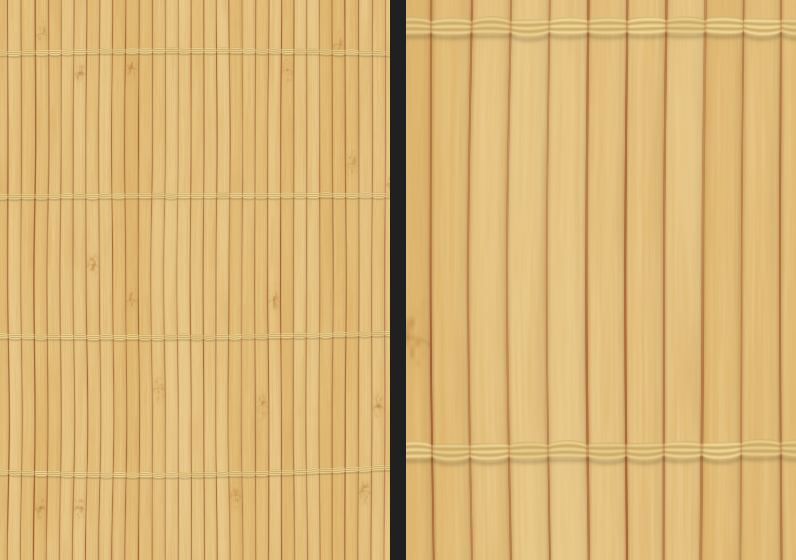
Left, the full canvas; right, a detail of the centre.
Reproduce this texture procedurally as a Shadertoy shader.

```glsl
const float SLATS = 30.07;          // slats across the canvas
const float SLAT_SHIFT = 0.676;     // position of the first seam, in slats
const float SEAM_LEAN = 0.22;       // drift of the seams, in slats
const float SEAM_HALF = 0.034;      // half width of a seam, in slats
const float SEAM_HALO = 0.12;       // soft shadow beside a seam, in slats
const int ROWS = 4;                 // rows of binding thread
const float ROW_FIRST = 0.1575;
const float ROW_STEP = 0.249;
const float ROW_BOW = 0.0032;       // uneven spacing of the rows
const float THREAD_HALF = 0.0052;   // half height of a binding
const float STRAND_PITCH = 0.0038;
const float KNOT_CELLS = 5.0;       // possible knots along one slat
const float KNOT_CHANCE = 0.13;

const vec3 HONEY = vec3(0.865, 0.705, 0.425);
const vec3 PALE = vec3(0.900, 0.780, 0.540);
const vec3 TAN = vec3(0.820, 0.630, 0.370);
const vec3 KNOT = vec3(0.720, 0.500, 0.240);
const vec3 SEAM = vec3(0.640, 0.370, 0.190);
const vec3 THREAD = vec3(0.930, 0.850, 0.620);
const vec3 THREAD_GAP = vec3(0.780, 0.630, 0.340);

float hash(vec2 p) {
    vec3 q = fract(vec3(p.xyx) * 0.1031);
    q += dot(q, q.yzx + 33.33);
    return fract((q.x + q.y) * q.z);
}

float noise(vec2 p) {
    vec2 i = floor(p), f = fract(p);
    f = f * f * (3.0 - 2.0 * f);
    return mix(mix(hash(i), hash(i + vec2(1, 0)), f.x),
               mix(hash(i + vec2(0, 1)), hash(i + vec2(1, 1)), f.x), f.y);
}

// Bamboo surface: x is the position in the slat, y the canvas height
vec3 slatColor(float id, float x, float y) {
    float fibre = noise(vec2(x * 13.0 + id * 37.0, y * 7.0 + id));
    float fine = noise(vec2(x * 24.0 + id * 53.0, y * 45.0));
    float patchTone = noise(vec2(id * 7.3 + x, y * 5.0));
    float tone = 0.5 + 0.75 * (hash(vec2(id, 3.0)) - 0.5)
               + 0.5 * (fibre - 0.5) + 0.3 * (fine - 0.5) + 0.4 * (patchTone - 0.5);
    vec3 color = mix(HONEY, PALE, clamp(tone, 0.0, 1.0));
    float stain = smoothstep(0.62, 0.95, noise(vec2(id * 5.1 + x * 3.0, y * 9.0 + 40.0)));
    color = mix(color, TAN, 0.35 * stain * fibre);

    // Sparse knots: a stained patch under a thin curved ridge
    float cell = floor(y * KNOT_CELLS);
    vec2 key = vec2(id + 11.0, cell + 71.0);
    if (hash(key) < KNOT_CHANCE) {
        float centre = (cell + mix(0.3, 0.7, hash(key + 9.0))) / KNOT_CELLS;
        vec2 d = vec2(x - 0.5, y - centre);
        float blotch = exp(-dot(d * vec2(3.0, 55.0), d * vec2(3.0, 55.0)));
        float speck = smoothstep(0.35, 0.85, noise(vec2(x * 6.0 + id, y * 160.0)));
        float ridge = exp(-pow((d.y + d.x * d.x * 0.02) / 0.0016, 2.0));
        color = mix(color, KNOT, blotch * (0.12 + 0.5 * speck) + 0.2 * ridge);
    }

    // Rounded section, slightly darker towards the right edge
    return color * (1.01 - 0.045 * smoothstep(0.6, 1.0, x) - 0.02 * smoothstep(0.25, 0.0, x));
}

// Height of a binding row at canvas position x
float rowHeight(float row, float x) {
    float tilt = 0.008 * (1.0 - row / 3.0);
    float bend = 0.036 - 0.019 * row;
    return ROW_FIRST + ROW_STEP * row - ROW_BOW * row * (3.0 - row)
         + tilt * x + bend * x * (x - 1.0);
}

void mainImage(out vec4 fragColor, in vec2 fragCoord) {
    vec2 uv = fragCoord / iResolution.xy;
    vec2 pixel = vec2(SLATS, 1.0) / iResolution.xy;

    // Slats
    float across = uv.x * SLATS - SLAT_SHIFT;
    across += SEAM_LEAN * (noise(vec2(across * 0.35 + 20.0, uv.y * 4.0)) - 0.5);
    float id = floor(across), x = across - id;
    vec3 color = slatColor(id, x, uv.y);

    // Seams, each with its own width and depth
    float seamId = floor(across + 0.5);
    float seamDist = abs(across - seamId);
    float depth = mix(0.55, 1.0, hash(vec2(seamId, 17.0)))
                * mix(0.7, 1.1, noise(vec2(seamId * 3.7, uv.y * 9.0)));
    float halfWidth = SEAM_HALF * mix(0.65, 1.25, hash(vec2(seamId, 29.0)));
    float core = 1.0 - smoothstep(halfWidth - 0.5 * pixel.x, halfWidth + 0.8 * pixel.x, seamDist);
    float halo = 1.0 - smoothstep(0.0, SEAM_HALO, seamDist);
    float seam = clamp(max(core, 0.4 * halo) * depth, 0.0, 1.0);
    color = mix(color, SEAM, seam);

    // Binding threads, pinched where they pass between slats
    for (int i = 0; i < ROWS; i++) {
        float row = float(i);
        float arch = 4.0 * x * (1.0 - x);
        float jog = 0.0022 * (hash(vec2(id, row + 50.0)) - 0.5) * arch;
        float d = uv.y - rowHeight(row, uv.x) - jog;
        float halfHeight = THREAD_HALF * mix(0.65, 1.0, sqrt(arch));
        float band = 1.0 - smoothstep(halfHeight - pixel.y, halfHeight + pixel.y, abs(d));
        float shadow = exp(-pow((d + halfHeight + 0.0015) / 0.0018, 2.0));
        color *= 1.0 - 0.13 * shadow;
        float slant = (x - 0.5) * 0.0012 * (hash(vec2(id, row + 80.0)) - 0.5);
        float strand = 0.5 + 0.5 * cos(6.2832 * (d + slant) / STRAND_PITCH * THREAD_HALF / halfHeight);
        float bright = mix(0.75, 1.0, hash(vec2(id, row + 110.0)));
        vec3 thread = mix(THREAD_GAP, THREAD, (0.2 + 0.8 * strand) * bright);
        thread = mix(thread, SEAM, 0.5 * seam);
        color = mix(color, thread, 0.92 * band);
    }

    fragColor = vec4(color, 1.0);
}
```
